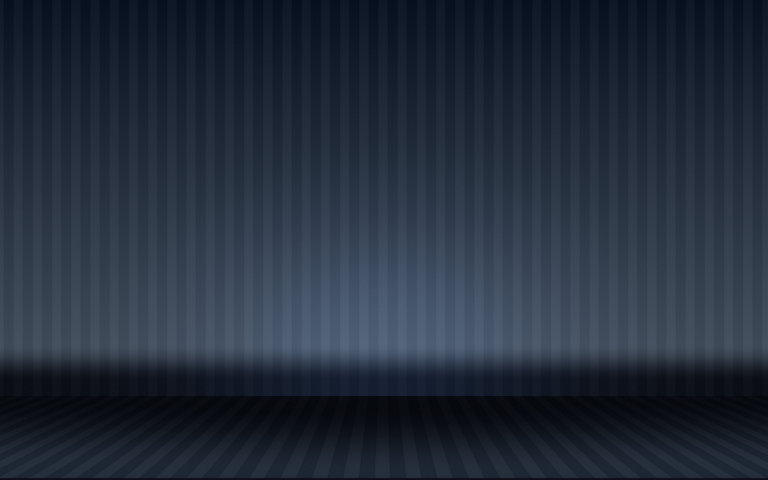
Give the GLSL for this background, as a Shadertoy shader.

```glsl
// A dim striped stage: a vertically striped wall, lit by a soft glow low in the
// middle, meets a floor whose stripes fan out in perspective. Gradients set the
// light, one periodic stripe function serves both planes, and a hash adds grain.

const float SEAM = 0.175;          // height where wall meets floor
const float STRIPES = 40.0;        // stripe pairs across the wall
const float STRIPE_PHASE = 0.70;   // start of the light half of a pair
const float FLOOR_SPREAD = 0.65;   // widening of floor stripes at the bottom

const vec3 WALL_TOP = vec3(0.040, 0.077, 0.137);
const vec3 WALL_LOW = vec3(0.268, 0.312, 0.368);
const vec3 WALL_SHADOW = vec3(0.047, 0.058, 0.088);
const vec3 GLOW = vec3(0.062, 0.085, 0.116);
const vec3 SHADOW_GLOW = vec3(0.040, 0.068, 0.108);
const vec3 FLOOR_FAR = vec3(0.030, 0.040, 0.062);
const vec3 FLOOR_NEAR = vec3(0.130, 0.166, 0.215);
const vec3 BOTTOM_RIM = vec3(0.060, 0.050, 0.095);

float hash(vec2 p) {
    return fract(sin(dot(p, vec2(127.1, 311.7))) * 43758.5453);
}

// Soft elliptical falloff around a centre
float ellipseGlow(vec2 p, vec2 center, vec2 radius) {
    vec2 d = (p - center) / radius;
    return exp(-dot(d, d));
}

// Signed distance to the nearest stripe edge, in pairs: positive when light
float stripeDistance(float x) {
    float t = fract(x * STRIPES - STRIPE_PHASE);
    return 0.25 - abs(t - 0.25 - step(0.75, t));
}

// Light and dark bands with a thin dark line along each edge
float stripeShade(float x, float pixel) {
    float d = stripeDistance(x);
    float band = smoothstep(-0.5 * pixel, 0.5 * pixel, d) - 0.5;
    float line = 1.0 - smoothstep(0.02, 0.02 + pixel, abs(d));
    return band - 0.22 * line;
}

vec3 wallColor(vec2 uv, float pixel) {
    float height = clamp((uv.y - 0.25) / 0.75, 0.0, 1.0);
    vec3 color = mix(WALL_LOW, WALL_TOP, height);
    color += GLOW * ellipseGlow(uv, vec2(0.5, 0.28), vec2(0.22, 0.25));

    // Dark band along the foot of the wall, faintly blue in the middle
    float centered = ellipseGlow(uv, vec2(0.5, 0.20), vec2(0.25, 0.20));
    vec3 foot = WALL_SHADOW + SHADOW_GLOW * centered;
    float lit = smoothstep(0.205, 0.285, uv.y);
    color = mix(foot, color, lit);
    float contrast = mix(0.016, 0.030, lit);
    return color + contrast * stripeShade(uv.x, pixel);
}

vec3 floorColor(vec2 uv, float pixel) {
    float depth = (SEAM - uv.y) / SEAM;
    float spread = 1.0 + FLOOR_SPREAD * depth;
    float x = 0.5 + (uv.x - 0.5) / spread;

    // The shadow reaches further forward in the middle
    float reach = 0.12 * ellipseGlow(uv, vec2(0.5, 0.1), vec2(0.30, 0.5));
    float lit = smoothstep(0.05 + reach, 0.80 + reach, depth);
    vec3 color = mix(FLOOR_FAR, FLOOR_NEAR, lit);
    float contrast = mix(0.014, 0.034, lit);
    color += contrast * stripeShade(x, pixel / spread);

    // Thin dark rim at the very bottom
    return mix(BOTTOM_RIM, color, smoothstep(0.002, 0.006, uv.y));
}

void mainImage(out vec4 fragColor, in vec2 fragCoord) {
    vec2 uv = fragCoord / iResolution.xy;
    float pixel = STRIPES / iResolution.x;

    // Blend the two planes over one pixel at the seam
    float seamBlend = clamp((uv.y - SEAM) * iResolution.y + 0.5, 0.0, 1.0);
    vec3 color = mix(floorColor(uv, pixel), wallColor(uv, pixel), seamBlend);

    // Fine grain on a fixed canvas grid
    color += 0.005 * (hash(floor(uv * vec2(512.0, 320.0))) - 0.5);
    fragColor = vec4(clamp(color, 0.0, 1.0), 1.0);
}
```
